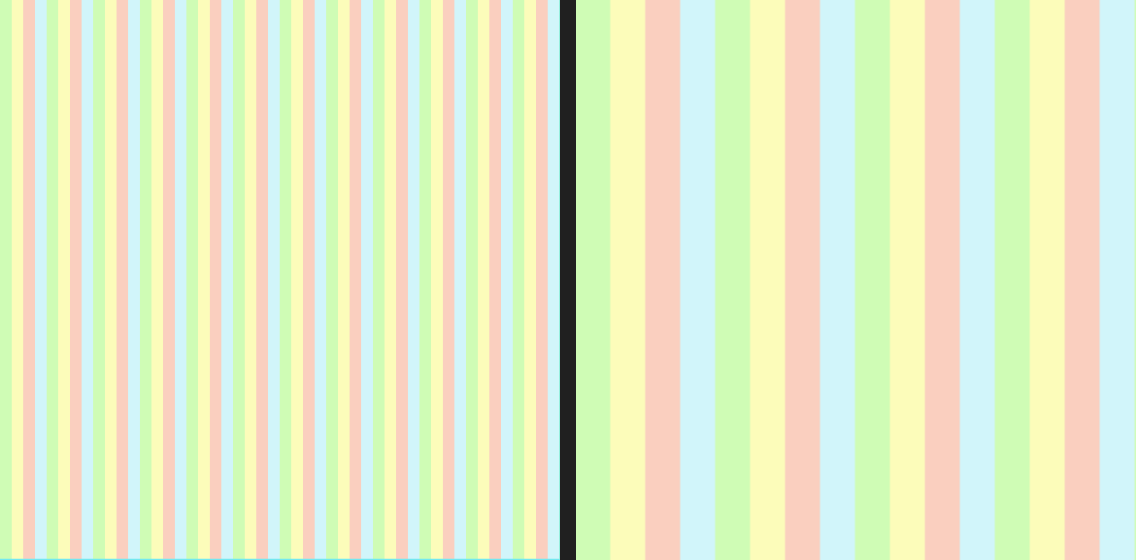
Left, the full canvas; right, a detail of the centre.
Write a three.js fragment shader that draws this pattern.

```glsl
varying vec2 vUv;

const float REPEATS = 12.015;
const float STRIPES_PER_REPEAT = 4.0;
const float EDGE_SOFTNESS = 0.0008;

const vec3 GREEN = vec3(0.81, 0.99, 0.71);
const vec3 YELLOW = vec3(0.99, 0.99, 0.73);
const vec3 PINK = vec3(0.98, 0.81, 0.75);
const vec3 BLUE = vec3(0.82, 0.96, 0.98);
const vec3 BORDER_CYAN = vec3(0.45, 0.91, 0.94);

// Colour of a stripe by its running index
vec3 stripeColor(float index) {
  float slot = mod(index + 0.5, STRIPES_PER_REPEAT);
  if (slot < 1.0) return GREEN;
  if (slot < 2.0) return YELLOW;
  if (slot < 3.0) return PINK;
  return BLUE;
}

// Equal vertical stripes, blended across the nearest boundary
vec3 stripes(float x, float count, float softness) {
  float position = x * count;
  float boundary = floor(position + 0.5);
  float offset = (position - boundary) / count;
  float blend = smoothstep(-softness, softness, offset);
  return mix(stripeColor(boundary - 1.0), stripeColor(boundary), blend);
}

// Coverage of a thin line that hugs a canvas side
float sideLine(float distanceToSide, float width, float softness) {
  return 1.0 - smoothstep(width - softness, width + softness, distanceToSide);
}

void main() {
  vec3 color = stripes(vUv.x, REPEATS * STRIPES_PER_REPEAT, EDGE_SOFTNESS);

  // Hairlines along the bottom and right sides
  float bottom = sideLine(vUv.y, 0.0024, EDGE_SOFTNESS);
  float right = sideLine(1.0 - vUv.x, 0.0012, EDGE_SOFTNESS);
  color = mix(color, BORDER_CYAN, max(bottom, right * 0.8));

  gl_FragColor = vec4(color, 1.0);
}
```
